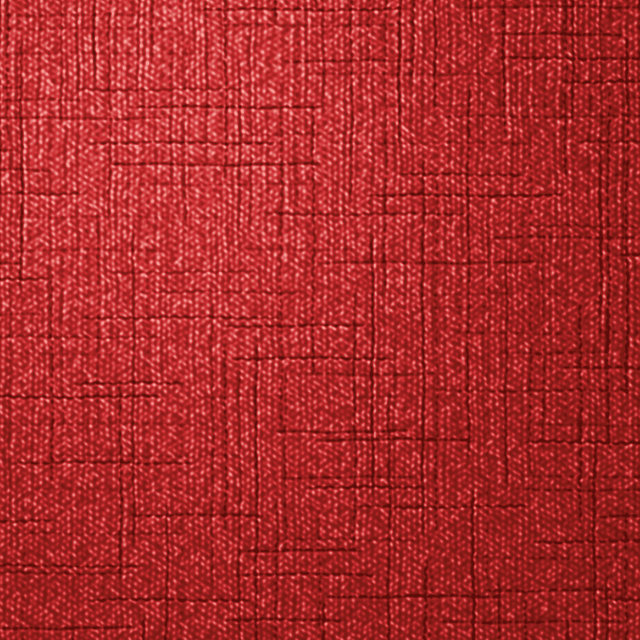
Give the GLSL for this texture, as a Shadertoy shader.

```glsl
// Red embossed book cloth: fine woven grain crossed by dark, broken linen grooves.

const vec2  WEAVE = vec2(115.0, 98.0);       // stitches across and up the canvas
const float GRAIN_JITTER = 0.30;
const float GRAIN_TIGHTNESS = 6.0;
const float GRAIN_MEAN = 0.52;
const float GRAIN_CONTRAST = 2.7;
const vec2  LIGHT_DIR = vec2(-0.55, 0.83);
const float GROOVE_WIDTH = 0.0023;
const float GROOVE_DEPTH = 2.3;
const float GROOVE_LIP = 0.35;
const vec2  SHEEN_CENTRE = vec2(0.25, 0.85);
const vec2  SHEEN_SIZE = vec2(0.60, 0.75);
const float SHEEN_MEAN = 0.54;
const float SHEEN_STRENGTH = 2.0;
const float EXPOSURE = 0.17;

// Cloth colours from deepest shadow to brightest glint
const vec3 PIT    = vec3(0.36, 0.05, 0.04);
const vec3 SHADOW = vec3(0.50, 0.10, 0.08);
const vec3 DEEP   = vec3(0.61, 0.12, 0.12);
const vec3 BODY   = vec3(0.71, 0.15, 0.15);
const vec3 LIT    = vec3(0.82, 0.20, 0.22);
const vec3 PALE   = vec3(0.83, 0.29, 0.29);
const vec3 GLINT  = vec3(0.90, 0.45, 0.44);
const vec3 SPARK  = vec3(0.97, 0.62, 0.60);

vec3 hash3(vec2 p) {
    vec3 q = fract(vec3(p.xyx) * vec3(0.1031, 0.1030, 0.0973));
    q += dot(q, q.yxz + 33.33);
    return fract((q.xxy + q.yzz) * q.zyx);
}

// Slow drift of the threads
vec2 wander(vec2 p) {
    return vec2(sin(p.y * 23.0 + p.x * 31.0) + 0.6 * sin(p.y * 71.0 - p.x * 17.0),
                sin(p.x * 27.0 - p.y * 19.0) + 0.6 * sin(p.x * 83.0 + p.y * 29.0)) * 0.0011;
}

// Cellular scatter of leaning, side-lit stitches in a brick layout
float wovenGrain(vec2 p) {
    vec2 q = p * WEAVE;
    float column = floor(q.x);
    float sum = 0.0;
    for (int i = -1; i <= 1; i++) {
        float x = column + float(i);
        float stagger = 0.5 * mod(x, 2.0);
        float row = floor(q.y - stagger);
        for (int j = -1; j <= 1; j++) {
            vec2 cell = vec2(x, row + float(j));
            vec3 r = hash3(cell + 211.0);
            vec2 centre = cell + 0.5 + vec2(0.0, stagger) + GRAIN_JITTER * (r.xy - 0.5);
            vec2 o = q - centre;
            float lean = r.z - 0.35;
            vec2 s = vec2(o.x + lean * o.y, o.y);
            float height = exp(-GRAIN_TIGHTNESS * dot(s, s));
            float size = 0.6 + 0.8 * fract(r.z * 7.31 + r.x);
            sum += size * height * (1.0 + 1.4 * dot(o, LIGHT_DIR));
        }
    }
    return sum;
}

// Broken parallel grooves, each with a lit lip on one side
float grooves(float across, float along, float lanes, float pieces, float lipSide, float seed) {
    float lane = floor(across * lanes);
    float sum = 0.0;
    for (int k = -1; k <= 1; k++) {
        float id = lane + float(k);
        float s = along * pieces + 5.0 * hash3(vec2(id + 40.0, seed)).x;
        vec3 r = hash3(vec2(id + 70.0, floor(s) + seed * 3.0));
        float centre = (id + 0.5 + 0.9 * (r.x - 0.5)) / lanes;
        float reach = mix(0.24, 0.5, r.y);
        float ends = 1.0 - smoothstep(reach - 0.05, reach, abs(fract(s) - 0.5));
        float d = (across - centre) / GROOVE_WIDTH;
        float lip = d - 2.0 * lipSide;
        float strength = mix(0.25, 1.0, r.z);
        sum += ends * strength * (exp(-d * d) - GROOVE_LIP * exp(-lip * lip));
    }
    return sum;
}

// Fine upright thread streaks, strongest near the top
float threadStreaks(vec2 p) {
    float fine = sin(p.x * 613.0 + 1.6 * sin(p.y * 9.0 + p.x * 37.0));
    float broad = sin(p.x * 367.0 + 2.0 * sin(p.y * 6.0 + p.x * 53.0));
    return (fine + broad) * mix(0.12, 0.42, p.y);
}

vec3 clothColour(float tone) {
    vec3 c = mix(PIT, SHADOW, smoothstep(-2.6, -1.31, tone));
    c = mix(c, DEEP,  clamp((tone + 1.31) / 0.88, 0.0, 1.0));
    c = mix(c, BODY,  clamp((tone + 0.43) / 0.70, 0.0, 1.0));
    c = mix(c, LIT,   clamp((tone - 0.27) / 0.57, 0.0, 1.0));
    c = mix(c, PALE,  clamp((tone - 0.84) / 0.60, 0.0, 1.0));
    c = mix(c, GLINT, clamp((tone - 1.44) / 0.89, 0.0, 1.0));
    return mix(c, SPARK, clamp((tone - 2.33) / 1.0, 0.0, 1.0));
}

void mainImage(out vec4 fragColor, in vec2 fragCoord) {
    vec2 p = fragCoord / iResolution.y;
    vec2 cloth = p + wander(p);

    // Grooves are scalloped by the stitches they pass
    vec2 bead = 0.0008 * sin(cloth.yx * WEAVE.yx * 3.14159);
    vec2 g = cloth + bead;
    float carved = grooves(g.x, g.y, 36.0, 1.6, 1.0, 11.0)
                 + grooves(g.y, g.x, 28.0, 2.6, -1.0, 29.0);

    // Broad light falling from the upper left
    vec2 away = (p - SHEEN_CENTRE) / SHEEN_SIZE;
    float sheen = exp(-dot(away, away));

    float tone = EXPOSURE + SHEEN_STRENGTH * (sheen - SHEEN_MEAN);
    tone += GRAIN_CONTRAST * (wovenGrain(cloth) - GRAIN_MEAN);
    tone += threadStreaks(cloth) - GROOVE_DEPTH * carved;
    fragColor = vec4(clothColour(tone), 1.0);
}
```
